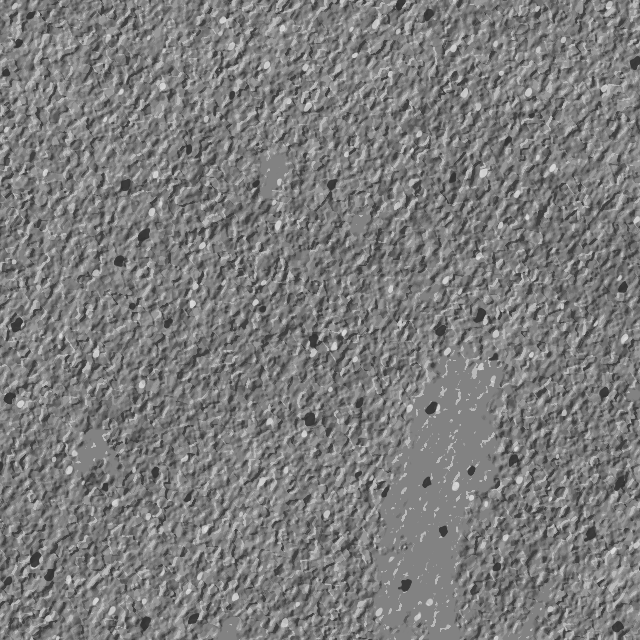
A three.js fragment shader for this texture:

```glsl
// Rough grey stone: angular grains and grit form a height field, lit from the
// upper left by comparing heights along the light. The relief is terraced into
// six greys, worn flat in patches, and strewn with pale chips and dark pits.

varying vec2 vUv;

const float GRAIN_COUNT = 104.0;   // grains across the canvas
const float SHADOW_REACH = 0.0042; // height comparison distance
const float RELIEF_GAIN = 3.7;
const float CHIP_GREY = 0.84;
const float PIT_GREY = 0.19;

vec2 hash2(vec2 p) {
  vec3 q = fract(p.xyx * vec3(0.1031, 0.1030, 0.0973));
  q += dot(q, q.yzx + 33.33);
  return fract((q.xx + q.yz) * q.zy);
}

float noise(vec2 p) {
  vec2 cell = floor(p);
  vec2 f = fract(p);
  f = f * f * (3.0 - 2.0 * f);
  float low = mix(hash2(cell).x, hash2(cell + vec2(1.0, 0.0)).x, f.x);
  float high = mix(hash2(cell + vec2(0.0, 1.0)).x, hash2(cell + 1.0).x, f.x);
  return mix(low, high, f.y);
}

// Cellular grains with softened borders: x is height, y is surface tone.
vec2 grains(vec2 p, float sharpness) {
  vec2 cell = floor(p);
  vec2 total = vec2(0.0);
  float weightSum = 0.0;
  for (int j = -1; j <= 1; j++) {
    for (int i = -1; i <= 1; i++) {
      vec2 id = cell + vec2(float(i), float(j));
      vec2 offset = id + hash2(id) - p;
      float weight = exp(-sharpness * dot(offset, offset)) + 1e-9;
      total += weight * hash2(id + 71.0);
      weightSum += weight;
    }
  }
  return total / weightSum;
}

// Stone surface at p: x is height, y is grain tone.
vec2 surface(vec2 p) {
  vec2 stretched = p * vec2(1.0, 0.72);
  vec2 warp = vec2(noise(p * 170.0), noise(p * 170.0 + 40.0)) - 0.5;
  vec2 grain = grains(stretched * GRAIN_COUNT + 0.7 * warp, 24.0);
  float lumps = noise(stretched * 115.0 + 9.0);
  float grit = noise(stretched * 235.0 + 23.0);
  return vec2(0.7 * grain.x + 0.8 * lumps + 0.4 * grit, grain.y);
}

// Coverage of sparse ragged spots, at most one in each grid cell.
float spots(vec2 p, float count, float chance, float size, float seed) {
  vec2 grid = p * count + seed;
  vec2 id = floor(grid);
  vec2 pick = hash2(id + seed);
  vec2 center = 0.3 + 0.4 * hash2(id + seed + 17.0);
  vec2 offset = (fract(grid) - center) * vec2(1.3, 0.85);
  float ragged = 0.7 * size * (noise(p * 150.0 + seed) - 0.5);
  float radius = size * (0.55 + 0.45 * pick.y);
  float edge = 0.0012 * count;
  float inside = 1.0 - smoothstep(-edge, edge, length(offset) + ragged - radius);
  return inside * step(pick.x, chance);
}

float segmentDistance(vec2 p, vec2 a, vec2 b) {
  vec2 along = b - a;
  float t = clamp(dot(p - a, along) / dot(along, along), 0.0, 1.0);
  return length(p - a - t * along);
}

// Worn areas: one long streak plus small patches, mostly low on the slab.
float wornMask(vec2 uv, vec2 p) {
  float streak = 0.075 - segmentDistance(uv, vec2(0.72, 0.40), vec2(0.65, 0.06));
  float patches = noise(p * vec2(13.0, 6.0) + 5.0) - 0.80 - 0.22 * uv.y;
  float ragged = 0.65 * (noise(p * vec2(34.0, 20.0)) - 0.5)
               + 0.30 * (noise(p * 85.0) - 0.5);
  float wear = max(streak * 6.0, patches * 1.6);
  return smoothstep(-0.04, 0.10, wear + 0.6 * ragged - 0.05);
}

float terrace(float value, float threshold) {
  return smoothstep(threshold - 0.28, threshold + 0.28, value);
}

// Six grey levels from deep shadow to lit rim.
float stoneGrey(float light) {
  return 0.25 + 0.10 * terrace(light, -1.55) + 0.09 * terrace(light, -0.81)
       + 0.07 * terrace(light, -0.18) + 0.09 * terrace(light, 0.58)
       + 0.13 * terrace(light, 1.64);
}

void main() {
  // Frame whose x axis points at the light and y axis follows the grain.
  vec2 toLight = vec2(-0.86, 0.51);
  vec2 p = vec2(dot(vUv, toLight), dot(vUv, vec2(0.51, 0.86)));

  // Directional relief, grain tone and broad drift.
  vec2 here = surface(p);
  vec2 lightward = surface(p + vec2(SHADOW_REACH, 0.0));
  float light = RELIEF_GAIN * (here.x - lightward.x) + 1.4 * (here.y - 0.5);
  light += 0.6 * (noise(p * 5.0 + 3.0) - 0.5);

  // Worn stone keeps only its brightest flecks.
  float flecks = 0.2 + 1.7 * smoothstep(1.25, 1.9, light);
  light = mix(light, flecks, wornMask(vUv, p));

  // Scattered minerals and holes.
  float grey = stoneGrey(light);
  float chip = spots(p, 34.0, 0.11, 0.21, 11.0);
  float pit = spots(p, 19.0, 0.12, 0.19, 47.0);
  grey = mix(grey, CHIP_GREY + 0.12 * (here.y - 0.5), 0.85 * chip);
  grey = mix(grey, PIT_GREY, 0.9 * pit);
  gl_FragColor = vec4(vec3(grey), 1.0);
}
```
